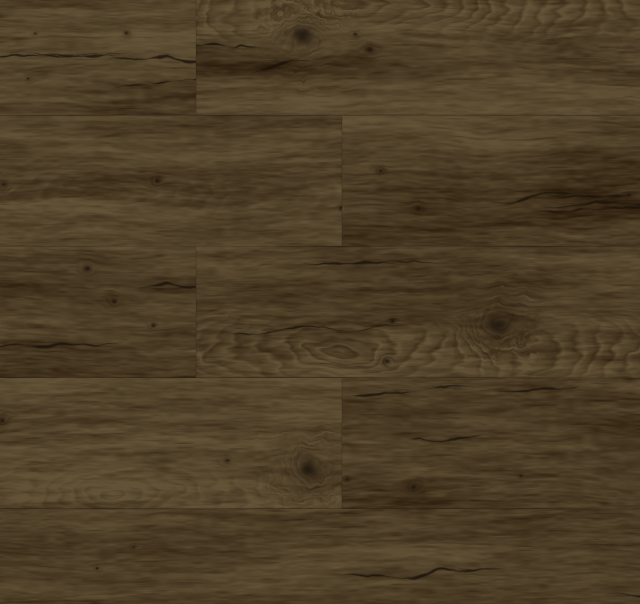
Write a Shadertoy shader that draws this texture.

```glsl
#define ROW_HEIGHT 0.217
#define FIRST_SEAM 0.158
#define JOINT_ODD 0.325
#define JOINT_EVEN 0.566
#define SEAM_WIDTH 0.0008
#define RING_FREQUENCY 640.0
#define KNOT_RADIUS 0.015
#define CRACK_WIDTH 0.0024
#define FIBRE_CONTRAST 0.34
#define BASE_TONE 0.77

const vec3 DEEP_BROWN = vec3(0.21, 0.15, 0.08);
const vec3 LIGHT_BROWN = vec3(0.35, 0.29, 0.19);
const vec3 CRACK_BROWN = vec3(0.10, 0.075, 0.045);

float hash(vec2 p) {
    vec3 h = fract(p.xyx * 0.1031);
    h += dot(h, h.yzx + 33.33);
    return fract((h.x + h.y) * h.z);
}

float noise(vec2 p) {
    vec2 cell = floor(p), f = fract(p);
    f = f * f * (3.0 - 2.0 * f);
    return mix(mix(hash(cell), hash(cell + vec2(1, 0)), f.x),
               mix(hash(cell + vec2(0, 1)), hash(cell + vec2(1, 1)), f.x), f.y);
}

float fbm(vec2 p) {
    float sum = 0.0, weight = 0.533;
    for (int i = 0; i < 4; i++) {
        sum += weight * noise(p);
        p = p * 2.03 + 7.3;
        weight *= 0.5;
    }
    return sum;
}

void mainImage(out vec4 fragColor, in vec2 fragCoord) {
    float pixel = 1.0 / iResolution.y;
    vec2 p = fragCoord * pixel;
    float canvasWidth = iResolution.x * pixel;

    // Plank layout: one staggered joint per row, none in the lowest row
    float row = floor((p.y - FIRST_SEAM) / ROW_HEIGHT);
    float bottom = FIRST_SEAM + row * ROW_HEIGHT;
    float odd = mod(row, 2.0);
    float joint = row < 0.0 ? canvasWidth + 0.1 : mix(JOINT_EVEN, JOINT_ODD, odd);
    float side = step(joint, p.x);
    vec2 origin = vec2(side * joint, bottom);
    vec2 size = vec2(mix(joint, canvasWidth - joint, side), ROW_HEIGHT);
    float id = row * 2.0 + side + 20.0;
    float figured = 1.0 - mod(row + side, 2.0);

    vec2 offset = 10.0 * vec2(hash(vec2(id, 1)), hash(vec2(id, 2)));
    vec2 q = p + offset;
    q.y += 0.028 * (fbm(q * vec2(3.5, 7.0)) - 0.5);

    // Knots bend the grain around them; the first is large on figured planks
    float knotCore = 0.0, knotHalo = 0.0, knotRings = 0.0;
    for (int i = 0; i < 3; i++) {
        float n = float(i) * 5.0;
        vec2 place = vec2(hash(vec2(id, n + 3.0)), 0.1 + 0.8 * hash(vec2(id, n + 4.0)));
        float radius = KNOT_RADIUS * mix(0.1, 0.34, hash(vec2(id, n + 5.0)));
        if (i == 0 && figured > 0.5) {
            place = vec2(0.9 - 0.22 * row, 0.3 + 0.1 * row);
            radius = KNOT_RADIUS * (row == 2.0 ? 0.3 : 1.0);
        }
        vec2 d = p - origin - place * size;
        float r = length(d * vec2(0.85, 1.0)) / radius;
        r *= 0.55 + 0.9 * fbm(q * 50.0);
        float halo = exp(-r * r / 7.0);
        q.y -= d.y * halo * 0.75;
        knotCore = max(knotCore, exp(-1.4 * r * r));
        knotHalo = max(knotHalo, halo);
        knotRings += halo * radius * 3.0;
    }

    // Straight grain: broad streaks, fibres, hairlines and pores
    float broad = fbm(q * vec2(1.7, 17.0));
    float streak = smoothstep(0.55, 0.76, fbm(q * vec2(1.3, 13.0) + 31.0));
    float fibre = fbm(q * vec2(9.0, 110.0));
    float hairline = noise(q * vec2(32.0, 230.0)) + noise(q * vec2(70.0, 330.0) + 5.0) - 1.0;
    float pore = smoothstep(0.66, 0.92, noise(q * vec2(24.0, 250.0) + 17.0));

    // Cathedral figure: long nested rings within a band
    vec2 heart = origin + size * vec2(0.33, 0.1 + 0.08 * row * row);
    vec2 e = vec2((p.x - heart.x) * 0.28, q.y - offset.y - heart.y);
    float field = length(e * vec2(1.0, 0.85)) + 0.034 * fbm(q * vec2(8.0, 20.0)) + knotRings;
    field += 0.004 * noise(q * vec2(35.0, 90.0));
    float phase = field * RING_FREQUENCY;
    float ring = sin(phase + 0.8 * sin(phase));
    float band = figured * exp(-e.y * e.y / 0.0021);
    band *= (0.5 + 0.5 * side) * (row == 2.0 ? 0.5 : 1.0);
    band = max(band, 0.7 * knotHalo);

    float tone = BASE_TONE + 0.12 * (figured - 0.5) + 0.14 * (hash(vec2(id, 40)) - 0.5);
    tone += 1.10 * (broad - 0.5) + 0.85 * (fibre - 0.5);
    tone += FIBRE_CONTRAST * hairline * (1.15 - 0.5 * broad);
    tone += band * ring * (0.13 + 0.3 * fibre);
    tone -= 0.36 * streak + 0.22 * pore + 0.36 * knotHalo;

    // Ragged, broken cracks with soft shadows, more on plain planks
    float crack = 0.0, shadow = 0.0;
    for (int i = 0; i < 5; i++) {
        float n = float(i) * 4.0 + 50.0;
        float present = step(hash(vec2(id, n)), mix(0.75, 0.2, figured));
        vec2 center = origin + size * vec2(hash(vec2(id, n + 1.0)), 0.08 + 0.84 * hash(vec2(id, n + 2.0)));
        float reach = mix(0.05, 0.17, hash(vec2(id, n + 3.0)));
        float along = (p.x - center.x) / reach;
        float bend = 0.024 * (fbm(vec2(p.x * 12.0, id + n)) - 0.5) + 0.006 * along;
        bend += 0.003 * (fbm(p * vec2(70.0, 90.0)) - 0.5);
        float away = abs(p.y - center.y - bend);
        float taper = max(0.0, 1.0 - along * along);
        float width = CRACK_WIDTH * taper * (1.6 * noise(vec2(p.x * 45.0, n + id)) - 0.35);
        float line = 1.0 - smoothstep(width - pixel, width + pixel, away);
        crack = max(crack, present * line * smoothstep(0.0, 0.5, taper));
        shadow = max(shadow, present * taper * exp(-away / 0.008));
    }
    tone -= 0.36 * shadow * (0.5 + fibre);

    vec3 color = mix(DEEP_BROWN, LIGHT_BROWN, clamp(tone, -0.4, 1.25));
    color = mix(color, CRACK_BROWN, max(0.8 * crack, 0.75 * knotCore));

    // Faint seams along the rows, fainter still at the joints
    float rowEdge = min(p.y - bottom, bottom + ROW_HEIGHT - p.y);
    float rowSeam = 1.0 - smoothstep(SEAM_WIDTH - pixel, SEAM_WIDTH + pixel, rowEdge);
    float endSeam = 1.0 - smoothstep(SEAM_WIDTH - pixel, SEAM_WIDTH + pixel, abs(p.x - joint));
    float seam = max(rowSeam * mix(0.05, 0.6, noise(p * 9.0)), 0.22 * endSeam);
    color = mix(color, CRACK_BROWN, seam);

    fragColor = vec4(color, 1.0);
}
```
